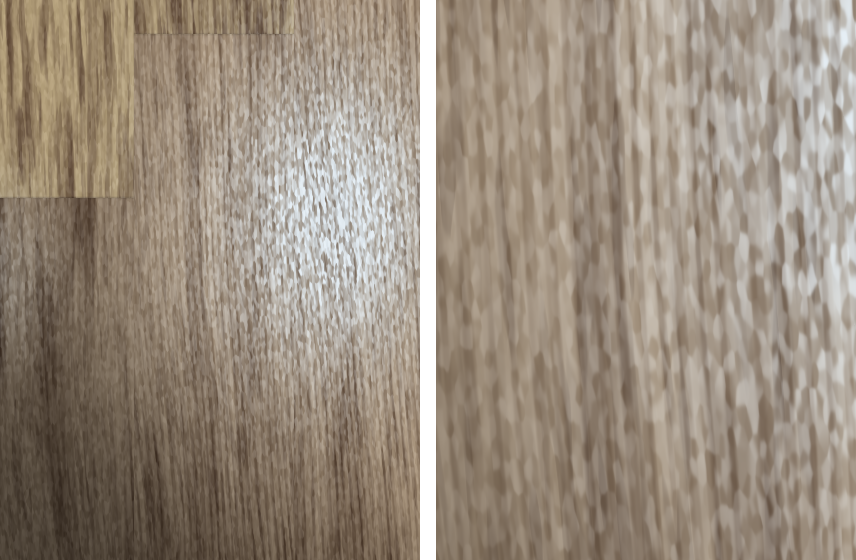
Left: the whole. Right: its middle third, enlarged.
Write a Shadertoy shader that draws this texture.

```glsl
// Oak laminate floor: staggered planks with bent grain, soft window glare and embossing.
// Stretched cellular noise makes bands, pores and glints; layered sines bend the grain
// and draw its fine rings. Lengths are in units of the canvas height.

const vec3 HONEY = vec3(0.68, 0.605, 0.465);
const vec3 ROSY  = vec3(0.66, 0.575, 0.475);
const vec3 BROWN = vec3(0.35, 0.265, 0.20);
const vec3 GLARE = vec3(0.84, 0.88, 0.91);
const float SEAM_LEFT = 0.24;
const float SEAM_RIGHT = 0.525;

vec3 hash3(vec2 cell) {
    vec3 a = fract(cell.xyx * vec3(0.1031, 0.1030, 0.0973));
    a += dot(a, a.yzx + 33.33);
    return fract((a.xxy + a.yzz) * a.zyx);
}

// Cellular noise: random cell values blended by nearness to the cell points.
float cellular(vec2 p) {
    vec2 base = floor(p);
    float total = 0.0, weights = 0.0;
    for (int y = -1; y <= 1; y++) {
        for (int x = -1; x <= 1; x++) {
            vec2 cell = base + vec2(x, y);
            vec3 rnd = hash3(cell);
            vec2 d = cell + rnd.xy - p;
            float w = exp(-6.0 * dot(d, d));
            total += w * rnd.z;
            weights += w;
        }
    }
    return total / max(weights, 1e-6);
}

// Sideways drift of the grain along a plank.
float bend(vec2 p, float seed) {
    return 0.008 * sin(4.0 * p.y + 5.0 * p.x + seed)
         + 0.0015 * sin(11.0 * p.y - 14.0 * p.x + 2.0 * seed);
}

// Quasi-regular growth rings, 0 on the ridge and 1 in the groove.
float rings(vec2 q, float density) {
    float phase = 6.2832 * (density * q.x + 1.2 * cellular(q * vec2(17.0, 1.4)));
    float wave = 0.8 * sin(phase) + 0.3 * sin(2.3 * phase + 5.0 * q.y);
    return smoothstep(-0.5, 1.0, wave);
}

float lobe(vec2 p, vec2 center, vec2 size) {
    vec2 d = (p - center) / size;
    return exp(-dot(d, d));
}

float seam(float d, float width) {
    return 1.0 - smoothstep(0.0, width, abs(d));
}

void mainImage(out vec4 fragColor, in vec2 fragCoord) {
    vec2 p = fragCoord / iResolution.y;
    float soft = 1.5 / iResolution.y;

    // Plank layout: three columns, two of them with a cross joint
    float column = step(SEAM_LEFT, p.x) + step(SEAM_RIGHT, p.x);
    float jointY = column < 0.5 ? 0.647 : (column < 1.5 ? 0.939 : 1.5);
    float upper = smoothstep(-soft, soft, p.y - jointY);
    float seed = 3.7 * column + 11.3 * step(jointY, p.y);
    float leftSide = 1.0 - smoothstep(0.12, 0.42, p.x);

    // Grain coordinates lean and bend, shifted per plank
    vec2 q = p + vec2(bend(p, seed) + 0.05 * p.y, 0.0) + seed;

    // Grain layers, from broad to fine
    float band = smoothstep(0.50, 0.78, cellular(q * vec2(30.0, 1.5)));
    float streak = smoothstep(0.42, 0.80, cellular(q * vec2(105.0, 9.0)));
    float pore = smoothstep(0.52, 0.85, cellular(q * vec2(210.0, 17.0)));
    float ring = rings(q, 74.0);
    float ringAmount = mix(1.0, 0.40, leftSide);
    float bandAmount = mix(0.26, 0.55, leftSide * (1.0 - upper));
    float figure = bandAmount * band
                 + 0.30 * ring * ringAmount
                 + mix(0.18, 0.46, upper) * streak
                 + 0.28 * pore;
    vec3 wood = mix(mix(ROSY, HONEY, upper), BROWN, min(figure, 1.0));

    // Room light fades to the lower left
    float shade = mix(0.56, 1.04, smoothstep(0.0, 0.85, p.y + 0.7 * p.x));
    shade *= 1.0 - 0.15 * leftSide * (1.0 - upper);
    vec3 color = wood * shade;

    // Seams between planks
    float gap = 0.10 * seam(p.y - jointY, 0.004)
              + mix(0.0, 0.08, upper) * seam(p.x - SEAM_LEFT, 0.003)
              + 0.03 * seam(p.x - SEAM_RIGHT, 0.003);
    color *= 1.0 - gap;

    // Window glare, broken up by the embossed surface
    float gloss = 0.52 * lobe(p, vec2(0.61, 0.62), vec2(0.16, 0.24))
                + 0.46 * lobe(p, vec2(0.56, 0.60), vec2(0.27, 0.34))
                + 0.22 * lobe(p, vec2(0.0, 0.52), vec2(0.10, 0.15));
    float glint = cellular(q * vec2(270.0, 95.0)) - 0.5;
    float relief = 0.98 + 0.80 * glint - 0.26 * ring - 0.08 * band;
    color = mix(color, GLARE, clamp(gloss * relief, 0.0, 0.96));
    color += (0.07 + 0.10 * gloss) * glint;

    fragColor = vec4(color, 1.0);
}
```
